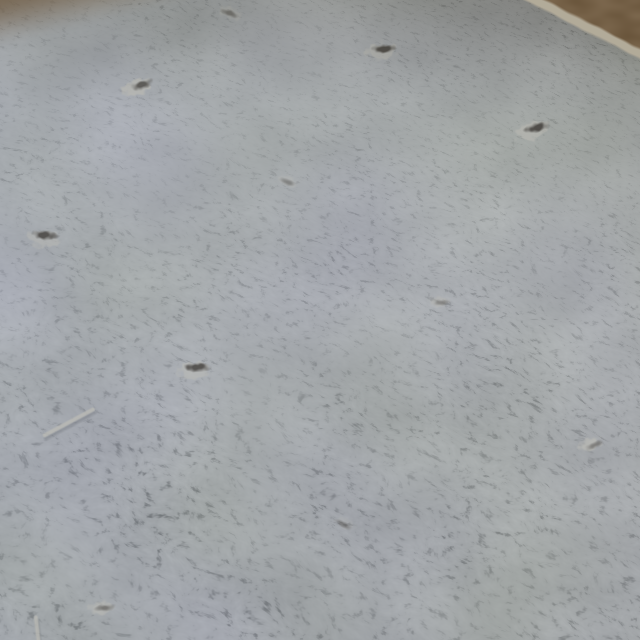
This texture is drawn by a Shadertoy shader. Its source:

```glsl
#define FLOOR_COLOR vec3(0.652, 0.668, 0.682)
#define WALL_COLOR vec3(0.45, 0.37, 0.27)
#define TRIM_COLOR vec3(0.70, 0.67, 0.60)
#define CHIP_COLOR vec3(0.28, 0.27, 0.26)
#define FLAKE_COLOR vec3(0.73, 0.73, 0.71)
#define GRAIN_SCALE vec2(135.0, 480.0)
#define HORIZON 2.6
#define GRAIN_SLANT 0.3
#define PIT_DEPTH 0.13
#define MOTTLE 0.045
#define DEBRIS_COUNT 12
#define SOFTNESS 0.003

vec2 hash2(vec2 p) {
    vec3 q = fract(p.xyx * vec3(0.1031, 0.1030, 0.0973));
    q += dot(q, q.yzx + 33.33);
    return fract((q.xx + q.yz) * q.zy);
}

float cornerGradient(vec2 cell, vec2 offset) {
    float angle = 6.2832 * hash2(cell).x;
    return dot(vec2(cos(angle), sin(angle)), offset);
}

float gradientNoise(vec2 p) {
    vec2 i = floor(p), f = fract(p);
    vec2 u = f * f * f * (f * (f * 6.0 - 15.0) + 10.0);
    vec2 e = vec2(0.0, 1.0);
    float low = mix(cornerGradient(i, f), cornerGradient(i + e.yx, f - e.yx), u.x);
    float high = mix(cornerGradient(i + e.xy, f - e.xy), cornerGradient(i + e.yy, f - e.yy), u.x);
    return mix(low, high, u.y);
}

float fbm(vec2 p) {
    float sum = 0.0, weight = 1.0;
    for (int i = 0; i < 3; i++) {
        sum += weight * gradientNoise(p);
        p = p * 2.03 + 17.3;
        weight *= 0.55;
    }
    return sum;
}

float segmentDistance(vec2 p, vec2 a, vec2 b) {
    vec2 pa = p - a, ba = b - a;
    return length(pa - ba * clamp(dot(pa, ba) / dot(ba, ba), 0.0, 1.0));
}

// Coverage of a ragged, rotated, flattened fleck
float fleck(vec2 p, float angle, vec2 radii, float seed) {
    float c = cos(angle), s = sin(angle);
    p = mat2(c, -s, s, c) * p;
    float ragged = 0.6 * gradientNoise(p * 110.0 + seed * 9.7);
    float d = (length(p / radii) - 1.0 + ragged) * radii.y;
    return 1.0 - smoothstep(-SOFTNESS, SOFTNESS, d);
}

vec3 carpet(vec2 uv) {
    // Grain shrinks and fades with distance
    float depth = HORIZON - uv.y - GRAIN_SLANT * (uv.x - 0.5);
    vec2 ground = GRAIN_SCALE * vec2((uv.x - 0.5) / depth, 1.0 / depth);
    vec2 warp = vec2(gradientNoise(ground * 0.3), gradientNoise(ground * 0.3 + 40.0));
    float grain = fbm(ground + warp);
    float patches = 0.8 + 0.7 * gradientNoise(uv * 6.0 + 3.0);
    float strength = mix(1.0, 0.5, smoothstep(0.05, 0.9, uv.y)) * patches;
    float relief = 0.035 * grain - PIT_DEPTH * smoothstep(0.14, 0.75, -grain);

    // Broad stains and cool or warm tints
    vec3 color = FLOOR_COLOR + relief * strength;
    color += MOTTLE * fbm(uv * vec2(5.0, 7.0) + 8.0);
    color += vec3(0.0, -0.006, 0.025) * gradientNoise(uv * 4.5 + 21.0);
    color += vec3(-0.008, -0.004, 0.012) * (0.5 - uv.x);
    return color - 0.02 * smoothstep(0.5, 0.0, uv.y);
}

vec3 addDebris(vec3 color, vec2 uv) {
    for (int i = 0; i < DEBRIS_COUNT; i++) {
        float id = float(i);
        vec2 rnd = hash2(vec2(id + 2.0, 7.0));
        float along = id / float(DEBRIS_COUNT - 1);
        vec2 center = vec2(fract(id * 0.618 + 0.36), 0.98 - 0.93 * pow(along, 1.6));
        vec2 p = uv - center;
        float angle = (rnd.x - 0.6) * 0.9;
        float size = mix(0.6, 1.1, rnd.y);
        float flake = fleck(p, angle, vec2(0.022, 0.012) * size, id);
        float chip = fleck(p - vec2(0.012, 0.008) * (rnd - 0.3), angle, vec2(0.014, 0.005) * size, id + 5.0);
        color = mix(color, FLAKE_COLOR, flake * mix(0.2, 0.75, rnd.x));
        color = mix(color, CHIP_COLOR, chip * mix(0.35, 0.9, rnd.y));
    }

    // Pale splinters with a faint shadow beneath
    for (int i = 0; i < 2; i++) {
        float id = float(i);
        vec2 start = vec2(0.07 - 0.01 * id, 0.32 - 0.32 * id);
        vec2 end = start + mix(vec2(0.075, 0.04), vec2(-0.004, 0.035), id);
        float shadow = segmentDistance(uv + vec2(-0.002, 0.005), start, end);
        float body = segmentDistance(uv, start, end);
        color -= 0.08 * (1.0 - smoothstep(0.0, 0.006, shadow));
        color = mix(color, FLAKE_COLOR, 0.8 - 0.8 * smoothstep(0.001, 0.005, body));
    }
    return color;
}

void mainImage(out vec4 fragColor, in vec2 fragCoord) {
    vec2 uv = fragCoord / iResolution.xy;
    vec3 color = addDebris(carpet(uv), uv);

    // Shade gathering at the far edge and beside the wall
    float wall = dot(uv - vec2(0.835, 1.0), vec2(0.454, 0.891));
    color -= vec3(0.06, 0.065, 0.08) * smoothstep(0.82, 1.03, uv.y);
    color -= vec3(0.09, 0.095, 0.115) * exp(9.0 * min(wall, 0.0));
    float corner = smoothstep(-0.04, 0.05, uv.y - 0.96 - 0.25 * uv.x);
    color = mix(color, WALL_COLOR, 0.8 * corner);

    // Wall and its pale trim
    float streak = 0.06 * gradientNoise(uv * vec2(25.0, 60.0));
    color = mix(color, WALL_COLOR + streak, smoothstep(-SOFTNESS, SOFTNESS, wall));
    float trim = abs(wall + 0.002 * gradientNoise(uv * 40.0)) - 0.007;
    color = mix(color, TRIM_COLOR, 1.0 - smoothstep(-SOFTNESS, SOFTNESS, trim));

    fragColor = vec4(clamp(color, 0.0, 1.0), 1.0);
}
```
